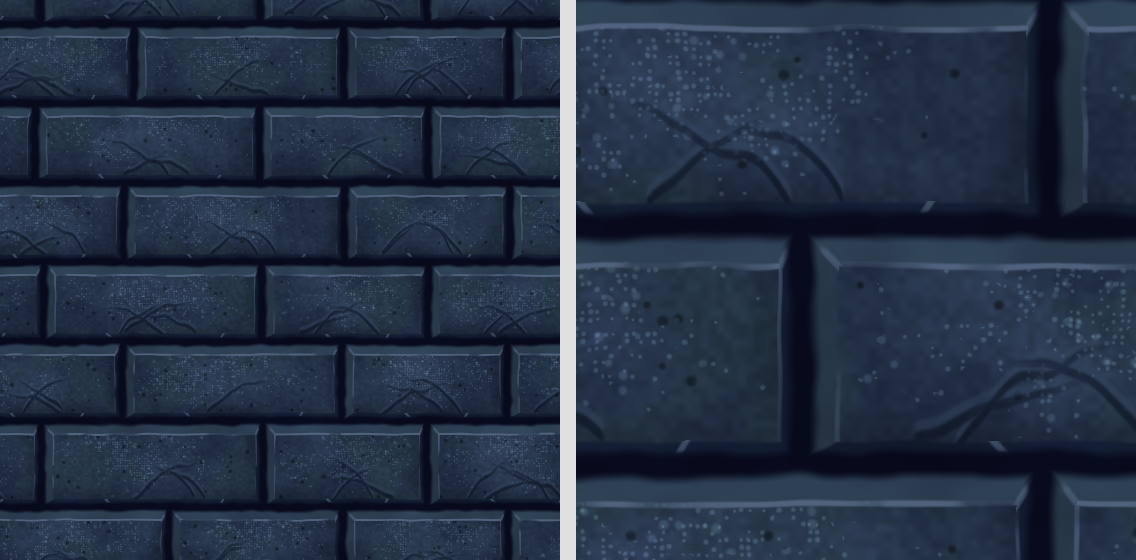
Left: the whole. Right: its middle third, enlarged.
Give the GLSL for this texture, as a three.js fragment shader.

```glsl
#define COURSE_HEIGHT 0.1417
#define FIRST_COURSE 0.043
#define ROW_SHIFT 0.147
#define BEVEL_LEFT 0.021
#define BEVEL_RIGHT 0.013
#define BEVEL_TOP 0.0235
#define BEVEL_BOTTOM 0.014
#define STONE vec3(0.13, 0.18, 0.27)
#define STONE_LIGHT vec3(0.19, 0.25, 0.35)
#define MOSS vec3(0.15, 0.22, 0.27)
#define SHADE vec3(0.07, 0.11, 0.19)
#define GLINT vec3(0.33, 0.40, 0.51)

varying vec2 vUv;

float hash(vec2 p) {
  return fract(sin(dot(p, vec2(127.1, 311.7))) * 43758.5453);
}

float noise(vec2 p) {
  vec2 i = floor(p), f = fract(p);
  f = f * f * (3.0 - 2.0 * f);
  return mix(mix(hash(i), hash(i + vec2(1.0, 0.0)), f.x),
             mix(hash(i + vec2(0.0, 1.0)), hash(i + 1.0), f.x), f.y);
}

float fbm(vec2 p) {
  float sum = 0.0, amp = 0.5;
  for (int i = 0; i < 4; i++) {
    sum += amp * noise(p);
    p = p * 2.03 + 17.3;
    amp *= 0.5;
  }
  return sum / 0.9375;
}

float line(float d, float halfWidth) {
  return 1.0 - smoothstep(halfWidth * 0.4, halfWidth * 1.5, abs(d));
}

// Random dots, one per chosen grid cell
float dots(vec2 p, float cells, float density) {
  vec2 id = floor(p * cells);
  vec2 jitter = 0.35 + 0.3 * vec2(hash(id + 3.1), hash(id + 8.7));
  float r = 0.2 + 0.25 * hash(id + 5.3);
  float d = length(fract(p * cells) - jitter);
  return step(1.0 - density, hash(id)) * (1.0 - smoothstep(r * 0.4, r + 0.12, d));
}

// Position of the vertical joints in a course
float joint(float i, float row) {
  float x = i < 0.5 ? 0.074 : (i < 1.5 ? 0.466 : 0.762);
  float drift = row > 6.5 ? 0.08 : 0.035 * sin(row * 2.1) * exp(-0.5 * row);
  x += i < 0.5 ? drift : 0.008 * (hash(vec2(i, row)) - 0.5);
  return x + ROW_SHIFT * mod(row, 2.0);
}

// x: dark groove, y: pale ridge; c is measured from the brick centre
vec2 cracks(vec2 c, vec2 id) {
  vec2 result = vec2(0.0);
  for (int i = 0; i < 4; i++) {
    vec2 seed = id + float(i) * 13.7;
    float dir = mod(float(i), 2.0) * 2.0 - 1.0;
    float len = 0.07 + 0.08 * hash(seed + 2.0);
    float t = dir * (dir * (0.02 + 0.09 * hash(seed)) - c.x) / len;
    float rise = (0.035 + 0.05 * hash(seed + 4.0)) * (1.0 - exp(-2.2 * t));
    float wobble = 0.014 * (noise(vec2(c.x * 45.0, seed.x)) - 0.5);
    float d = (c.y + 0.06 - rise - wobble) * 0.8;
    float along = smoothstep(0.0, 0.04, t) * (1.0 - smoothstep(0.6, 1.0, t));
    float w = mix(0.0032, 0.0014, clamp(t, 0.0, 1.0));
    along *= step(0.25, hash(seed + 6.0));
    result = max(result, along * vec2(line(d, w) * (1.0 - 0.6 * t), line(d - w * 1.6, w)));
  }
  return result;
}

void main() {
  // Hand-cut wobble and course layout
  vec2 p = vUv + 0.003 * (vec2(noise(vUv * 34.0), noise(vUv * 34.0 + 50.0)) - 0.5);
  float down = 1.0 - p.y;
  down -= 0.012 * smoothstep(0.76, 0.9, down);
  float v = (down - FIRST_COURSE) / COURSE_HEIGHT + 1.0;
  float row = floor(v);
  float T = fract(v) * COURSE_HEIGHT, B = COURSE_HEIGHT - T;
  float L = 1.0, R = 1.0, column = 0.0;
  for (int i = 0; i < 3; i++) {
    float d = p.x - joint(float(i), row);
    if (fract(d) < L) { L = fract(d); column = float(i); }
    R = min(R, fract(-d));
  }
  vec2 id = vec2(column * 3.0 + 1.0, row * 5.0 + 2.0);
  vec2 centre = 0.5 * vec2(L - R, B - T);
  vec2 q = vec2((L - R) / (L + R), (B - T) / COURSE_HEIGHT);

  // Stone face with glow, moss and grain
  float cloud = fbm(p * vec2(16.0, 20.0));
  float glow = 1.0 - smoothstep(0.15, 1.1, length(q - vec2(0.3 * hash(id) - 0.15, 0.2)));
  vec3 face = mix(STONE * 0.92, STONE_LIGHT, clamp(0.55 * glow + 1.3 * (cloud - 0.42), 0.0, 1.0));
  face = mix(face, MOSS, 0.65 * smoothstep(0.48, 0.7, fbm(p * 13.0 + 31.0)));
  face *= 0.9 + 0.2 * noise(p * 210.0);
  face *= 0.85 + 0.15 * smoothstep(0.012, 0.04, min(B, R));

  // Speckles, pits and cracks
  float cluster = glow * smoothstep(0.3, 0.65, fbm(p * 28.0 + 9.0));
  float speck = dots(p, 230.0, 0.55 * cluster) + 0.8 * dots(p + 0.37, 125.0, 0.22 * cluster);
  face += vec3(0.09, 0.11, 0.12) * speck;
  face *= 1.0 - 0.4 * dots(p + 0.71, 110.0, 0.05);
  vec2 crack = cracks(centre, id);
  face = mix(face, STONE_LIGHT * 1.12, 0.4 * crack.y);
  face = mix(face, SHADE * 0.75, 0.75 * crack.x);

  // Mitred bevels: lit top and left, shaded right and bottom
  float l = L / BEVEL_LEFT, r = R / BEVEL_RIGHT;
  float t = T / BEVEL_TOP, b = B / BEVEL_BOTTOM;
  float edge = min(min(l, r), min(t, b));
  vec3 lit = mix(STONE_LIGHT, MOSS * 1.1, 0.3 + 0.5 * cloud);
  vec3 bevel = mix(SHADE, lit * 0.86, smoothstep(-0.1, 0.1, min(r, b) - min(l, t)));
  bevel = mix(bevel, lit, smoothstep(-0.1, 0.1, min(min(l, r), b) - t));
  bevel *= 0.8 + 0.4 * cloud;
  vec3 color = mix(bevel, face, smoothstep(0.85, 1.1, edge));

  // Broken highlights along the face rim and mitres
  float wearX = smoothstep(0.22, 0.5, noise(vec2(p.x * 45.0, row * 7.3)));
  float wearY = smoothstep(0.3, 0.6, noise(vec2(p.y * 50.0, id.x + row * 3.7)));
  float inX = step(1.0, l) * step(1.0, r), inY = step(1.0, t) * step(1.0, b);
  float glint = line(T - BEVEL_TOP, 0.0018) * inX * (0.25 + 0.65 * wearX);
  glint = max(glint, line(L - BEVEL_LEFT, 0.0015) * inY * wearY * (0.55 + 0.3 * q.y));
  glint = max(glint, line(R - BEVEL_RIGHT, 0.0012) * inY * wearY * (0.35 + 0.25 * q.y));
  float mitre = max(line((t - l) * 0.014, 0.002), line((t - r) * 0.010, 0.0018));
  glint = max(glint, 0.6 * mitre * smoothstep(0.45, 0.65, edge) * step(edge, 1.05));
  color = mix(color, GLINT, glint);

  // Soft dark mortar
  float gap = min(min(L, R), min(T, B)) + 0.003 * (noise(p * 60.0) - 0.5);
  vec3 mortar = vec3(0.03, 0.04, 0.11) * (0.85 + 0.3 * cloud);
  color = mix(mortar, color, smoothstep(0.0035, 0.0115, gap));
  gl_FragColor = vec4(color, 1.0);
}
```
